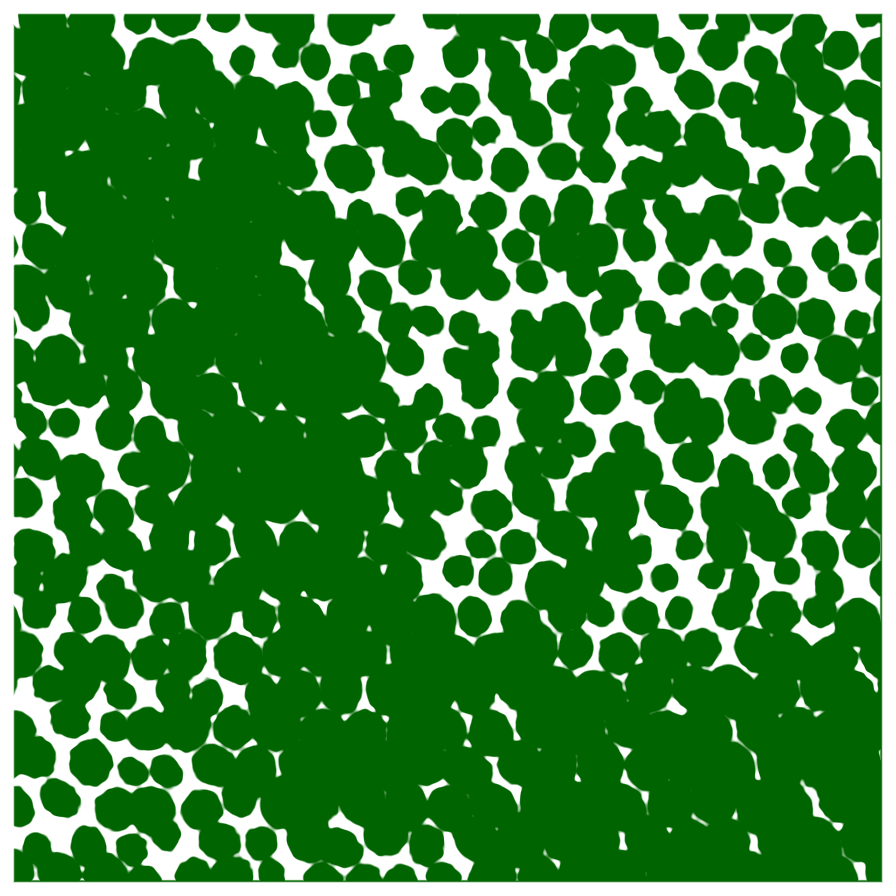
This pattern is drawn by a three.js fragment shader. Its source:

```glsl
// Packed green grains on a white panel with a plain white margin.
// Jittered hexagonal cells each hold one tilted ellipse; a soft density field
// makes grains swell into a crowded band or shrink apart elsewhere.

varying vec2 vUv;

const vec3 GRAIN_COLOR = vec3(0.0, 0.392, 0.0);
const vec3 PAPER_COLOR = vec3(0.995, 1.0, 0.995);

const float SPACING = 0.048;          // distance between grain centres
const float ROW_RATIO = 0.866;        // row height over spacing
const vec2 RADIUS_SPARSE = vec2(0.31, 0.58);  // min, max in spacings
const vec2 RADIUS_DENSE = vec2(0.53, 0.63);
const float JITTER_SPARSE = 0.23;
const float JITTER_DENSE = 0.14;
const float STRETCH = 0.15;           // largest elongation
const float TILT = 1.9;               // mean direction of the long axis
const float TILT_SPREAD = 1.6;
const float NECK = 0.004;             // rounding where grains meet
const float ROUGHNESS = 0.0036;
const float ROUGH_FREQ = 130.0;
const float EDGE = 0.0012;            // half width of the soft edge
const float MARGIN = 0.0156;
const float RULE_WIDTH = 0.002;       // line on the right and bottom sides

float hash(vec2 p) {
  return fract(sin(dot(p, vec2(127.1, 311.7))) * 43758.5453);
}

float noise(vec2 p) {
  vec2 i = floor(p);
  vec2 f = fract(p);
  f = f * f * (3.0 - 2.0 * f);
  return mix(mix(hash(i), hash(i + vec2(1.0, 0.0)), f.x),
             mix(hash(i + vec2(0.0, 1.0)), hash(i + vec2(1.0, 1.0)), f.x), f.y);
}

float segmentDistance(vec2 p, vec2 a, vec2 b) {
  vec2 ab = b - a;
  return length(p - a - ab * clamp(dot(p - a, ab) / dot(ab, ab), 0.0, 1.0));
}

float smoothMin(float a, float b) {
  float h = max(NECK - abs(a - b), 0.0) / NECK;
  return min(a, b) - h * h * NECK * 0.25;
}

// 1 in the crowded band that runs down from the upper left, 0 in loose areas.
float crowding(vec2 p) {
  float band = segmentDistance(p, vec2(0.07, 0.90), vec2(0.32, 0.60));
  band = min(band, segmentDistance(p, vec2(0.32, 0.60), vec2(0.38, 0.22)));
  band = min(band, segmentDistance(p, vec2(0.65, 0.13), vec2(0.95, 0.18)) - 0.04);
  band += 0.14 * (noise(p * 7.0 + 3.0) - 0.5);
  return 1.0 - smoothstep(0.06, 0.19, band);
}

// Signed distance to one grain; cell is its column and row.
float grain(vec2 p, vec2 cell) {
  vec2 home = (cell + 0.5) * vec2(1.0, ROW_RATIO);
  home.x += 0.5 * mod(cell.y, 2.0);
  float crowd = crowding(home * SPACING);

  vec2 shift = vec2(hash(cell), hash(cell + 17.3)) * 2.0 - 1.0;
  vec2 center = home + shift * mix(JITTER_SPARSE, JITTER_DENSE, crowd);
  vec2 range = mix(RADIUS_SPARSE, RADIUS_DENSE, crowd);
  float radius = mix(range.x, range.y, hash(cell + 41.9)) * SPACING;

  float angle = TILT + TILT_SPREAD * (hash(cell + 63.1) - 0.5);
  float stretch = 1.0 + STRETCH * hash(cell + 88.7);
  vec2 axis = vec2(cos(angle), sin(angle));
  vec2 d = p - center * SPACING;
  vec2 q = vec2(dot(d, axis) / stretch, dot(d, vec2(-axis.y, axis.x)) * stretch);
  return length(q) - radius;
}

float grainField(vec2 p) {
  float dist = 1.0;
  float row = floor(p.y / (SPACING * ROW_RATIO));
  for (int j = -1; j <= 1; j++) {
    float y = row + float(j);
    float column = floor(p.x / SPACING - 0.5 * mod(y, 2.0));
    for (int i = -1; i <= 1; i++) {
      dist = smoothMin(dist, grain(p, vec2(column + float(i), y)));
    }
  }
  return dist + ROUGHNESS * (noise(p * ROUGH_FREQ) - 0.5);
}

void main() {
  float ink = 1.0 - smoothstep(-EDGE, EDGE, grainField(vUv));

  // Thin rule on the right and bottom sides of the panel.
  float ruleDistance = min(1.0 - MARGIN - vUv.x, vUv.y - MARGIN);
  ink = max(ink, 1.0 - smoothstep(RULE_WIDTH - EDGE, RULE_WIDTH + EDGE, ruleDistance));

  // Clip everything to the panel.
  vec2 inset = 0.5 - MARGIN - abs(vUv - 0.5);
  ink *= smoothstep(-EDGE, EDGE, min(inset.x, inset.y));

  gl_FragColor = vec4(mix(PAPER_COLOR, GRAIN_COLOR, ink), 1.0);
}
```
